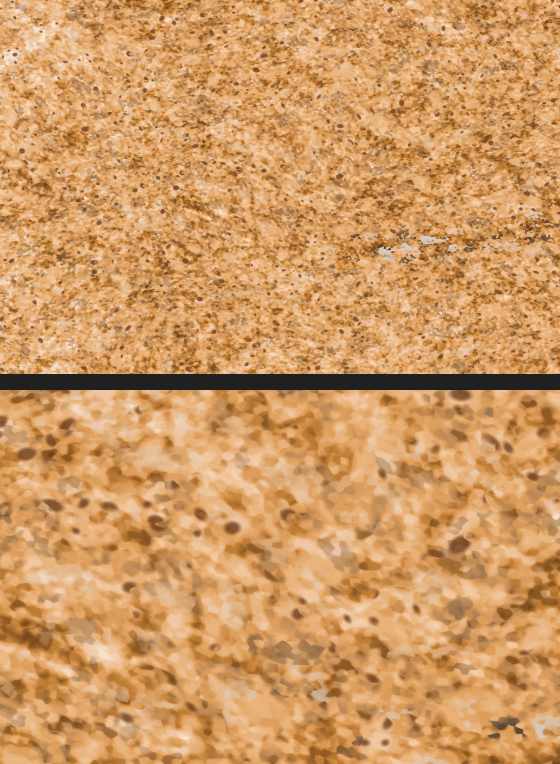
Top: the whole. Bottom: its middle third, enlarged.
A Shadertoy shader for this texture:

```glsl
// Golden granite: ochre grains, pale feldspar flakes, dark veins and specks.

vec3 hash3(vec2 cell) {
    vec3 q = vec3(dot(cell, vec2(127.1, 311.7)),
                  dot(cell, vec2(269.5, 183.3)),
                  dot(cell, vec2(419.2, 371.9)));
    return fract(sin(q) * 43758.545);
}

mat2 rotation(float angle) {
    float c = cos(angle), s = sin(angle);
    return mat2(c, s, -s, c);
}

// Cellular noise in -1..1 whose cells melt softly into each other.
float softCells(vec2 p) {
    vec2 total = vec2(0.0);
    for (int j = -1; j <= 1; j++)
    for (int i = -1; i <= 1; i++) {
        vec2 cell = floor(p) + vec2(i, j);
        vec3 rnd = hash3(cell);
        vec2 d = cell + rnd.xy - p;
        total += exp(-8.0 * dot(d, d)) * vec2(2.0 * rnd.z - 1.0, 1.0);
    }
    return total.x / total.y;
}

// Coverage of scattered, randomly turned ellipses; share = filled cells.
float flakes(vec2 p, float share, float edge) {
    float cover = 0.0;
    for (int j = -1; j <= 1; j++)
    for (int i = -1; i <= 1; i++) {
        vec2 cell = floor(p) + vec2(i, j);
        vec3 rnd = hash3(cell + 57.0);
        vec3 form = hash3(cell + 113.0);
        vec2 d = rotation(2.4 * form.x - 1.2) * (cell + 0.15 + 0.7 * rnd.xy - p);
        float radius = mix(0.14, 0.38, form.y * form.y);
        float dist = length(d * vec2(mix(0.6, 1.0, form.z), 1.2)) - radius;
        cover = max(cover, step(rnd.z, share) * (1.0 - smoothstep(-edge, edge, dist)));
    }
    return cover;
}

// Mineral colour for a tone measured in standard deviations from the middle.
vec3 mineral(float tone, float greyness) {
    vec3 brown = mix(vec3(0.75, 0.49, 0.21), vec3(0.75, 0.55, 0.35), greyness);
    vec3 c = mix(vec3(0.37, 0.23, 0.09), vec3(0.56, 0.35, 0.14), smoothstep(-2.9, -1.8, tone));
    c = mix(c, brown, smoothstep(-1.8, -0.8, tone));
    c = mix(c, vec3(0.87, 0.62, 0.36), smoothstep(-0.8, 0.0, tone));
    c = mix(c, vec3(0.91, 0.70, 0.48), smoothstep(0.0, 0.75, tone));
    c = mix(c, vec3(0.94, 0.78, 0.63), smoothstep(0.75, 1.6, tone));
    return mix(c, vec3(0.97, 0.89, 0.80), smoothstep(1.6, 2.8, tone));
}

void mainImage(out vec4 fragColor, in vec2 fragCoord) {
    vec2 p = fragCoord / iResolution.y;

    // Gentle flow that bends the grain
    vec2 flow = p + 0.012 * vec2(sin(9.0 * p.y + 3.0 * p.x), sin(7.0 * p.x + 2.0 * sin(5.0 * p.y)));
    vec2 grainSpace = rotation(0.12) * flow * vec2(0.75, 1.0);

    // Grain at several sizes
    float fine = softCells(grainSpace * 125.0);
    float dust = softCells(grainSpace * 190.0 + 31.0);
    float medium = softCells(grainSpace * 52.0 + 7.0);
    float coarse = softCells(grainSpace * 21.0 + 15.0);
    float cloud = softCells(rotation(0.45) * flow * vec2(3.0, 6.0) + 3.0);
    float tone = 1.05 * fine + 0.75 * dust + 0.85 * medium + 0.5 * coarse + 0.4 * cloud;

    // Paler left side and two bleached corners
    tone += 0.1 + 0.5 * exp(-5.0 * p.x);
    float bleach = exp(-90.0 * dot(p - vec2(0.07, 0.88), p - vec2(0.07, 0.88)))
                 + exp(-150.0 * dot(p - vec2(0.13, 0.02), p - vec2(0.13, 0.02)));
    tone += 1.3 * bleach * smoothstep(-0.5, 0.5, coarse + 0.4 * medium);

    // Pale flakes with ragged rims
    vec2 ragged = flow + 0.004 * vec2(medium, fine);
    float pale = max(flakes(ragged * 17.0, 0.5, 0.07),
                     0.8 * flakes(ragged * 31.0 + 9.0, 0.4, 0.1));
    tone = mix(tone, 1.2 + 0.4 * fine + 0.25 * medium, 0.72 * pale);

    // Dark clumps, gathered along a sagging vein
    float bend = p.x - 1.08;
    float sag = p.y - 0.345 - 0.4 * bend * bend + 0.02 * coarse;
    float vein = exp(-700.0 * sag * sag) * smoothstep(0.3, 0.5, p.x);
    float clump = smoothstep(0.25, 0.85, cloud + 0.35 * coarse);
    float streak = smoothstep(-0.3, 0.6, softCells(rotation(0.2) * flow * vec2(22.0, 60.0)) + 0.4 * fine);
    tone -= (1.0 * vein + 0.75 * clump) * streak * (1.0 - 0.7 * pale);

    float greyness = smoothstep(-0.2, 0.35, softCells(grainSpace * 34.0 + 77.0));
    vec3 color = mineral(tone, greyness);

    // Grey quartz and charcoal chips, mostly on the right of the vein
    float quartzZone = 0.25 + 0.75 * vein * smoothstep(0.6, 1.0, p.x);
    float quartz = softCells(grainSpace * vec2(38.0, 50.0) + 91.0) + 0.35 * dust;
    color = mix(color, vec3(0.84, 0.79, 0.75), quartzZone * smoothstep(0.5, 0.85, quartz));
    color = mix(color, vec3(0.33, 0.27, 0.23), quartzZone * smoothstep(0.55, 0.9, -quartz));

    // Tiny garnet specks
    float speck = flakes(flow * 46.0 + 20.0, 0.22, 0.12);
    color = mix(color, vec3(0.40, 0.20, 0.07), 0.75 * speck * smoothstep(-0.6, 0.3, fine + medium));

    fragColor = vec4(color, 1.0);
}
```
